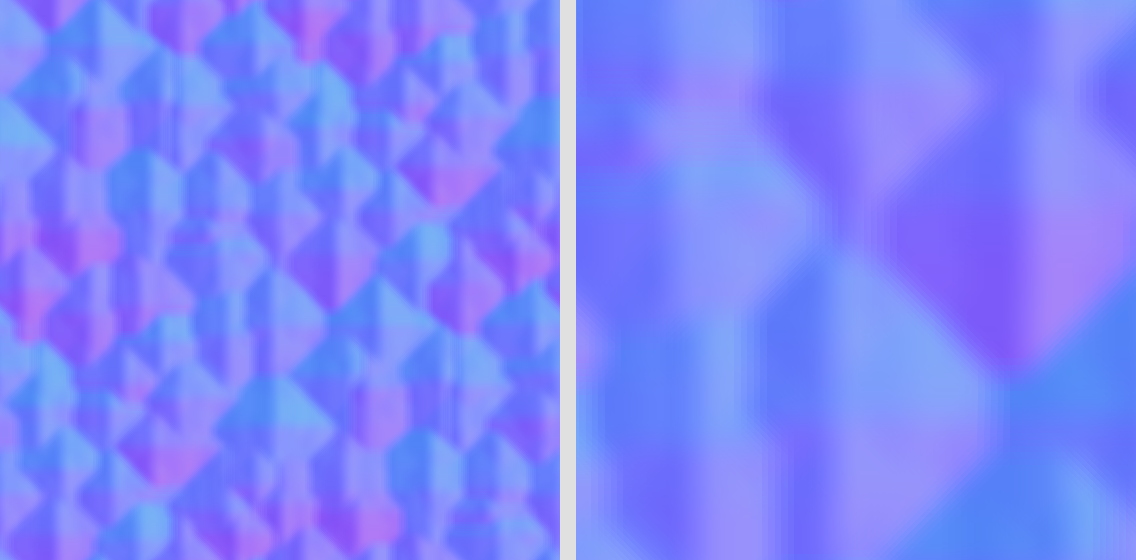
Left: the whole. Right: its middle third, enlarged.
This texture map is drawn by a Shadertoy shader. Its source:

```glsl
// Normal map of scattered soft pyramids: a jittered cell grid turned by 45 degrees,
// split by the Chebyshev distance, so every cell is a diamond with four facets.
// Facet slopes of two layers are averaged over a small window to soften the creases.

const float CELLS = 6.0;          // cells per repeat of the turned grid
const float FINE_SCALE = 2.0;     // density of the second layer
const float FINE_WEIGHT = 0.22;   // strength of the second layer
const float SLOPE_X = 0.068;      // left and right facet slope
const float SLOPE_Y = 0.034;      // upper and lower facet slope
const float TILT = 0.068;         // largest vertical lean of a whole cell
const float CREASE = 0.006;       // half width of the ridge lines
const float BLUR = 0.023;         // width of the averaging window
const int TAPS = 6;               // samples per side of the window

// Three random values from an integer cell
vec3 hash3(vec2 cell) {
    uvec3 h = uvec3(ivec3(ivec2(cell), 17)) * uvec3(1597u, 3812u, 7919u);
    uint n = (h.x ^ (h.y + 977u)) * 2654435u + h.z;
    n = (n ^ (n >> 15u)) * 73244475u;
    n = (n ^ (n >> 13u)) * 73244475u;
    n ^= n >> 16u;
    uint m = n * 1664525u + 10139u;
    m ^= m >> 15u;
    uint k = m * 22695477u + 12345u;
    k ^= k >> 14u;
    return vec3(uvec3(n, m, k) & 65535u) / 65535.0;
}

// Turn canvas axes by 45 degrees into grid axes, and back
vec2 toGrid(vec2 p) { return vec2(p.x + p.y, p.y - p.x); }
vec2 toCanvas(vec2 g) { return 0.5 * vec2(g.x - g.y, g.x + g.y); }

// Slope along x and y of the pyramid that owns point p
vec2 pyramidSlope(vec2 p, float cells) {
    vec2 grid = toGrid(p) * cells;
    vec2 home = floor(grid);
    float nearest = 9.0;
    vec2 offset = vec2(0.0);
    float lean = 0.0;
    for (int j = -1; j <= 1; j++) {
        for (int i = -1; i <= 1; i++) {
            vec2 cell = home + vec2(i, j);
            vec3 rnd = hash3(mod(cell, cells) + cells * 5.0);
            vec2 d = grid - cell - rnd.xy;
            float dist = max(abs(d.x), abs(d.y));
            if (dist < nearest) {
                nearest = dist;
                offset = d;
                lean = rnd.z * 2.0 - 1.0;
            }
        }
    }
    vec2 side = clamp(toCanvas(offset) / (cells * CREASE), -1.0, 1.0);
    return side * vec2(SLOPE_X, SLOPE_Y) + vec2(0.0, lean * TILT);
}

void mainImage(out vec4 fragColor, in vec2 fragCoord) {
    vec2 uv = fragCoord / iResolution.xy;

    // Average the slopes around the point
    vec2 slope = vec2(0.0);
    for (int j = 0; j < TAPS; j++) {
        for (int i = 0; i < TAPS; i++) {
            vec2 shift = (vec2(i, j) + 0.5) / float(TAPS) - 0.5;
            vec2 p = uv + shift * BLUR;
            slope += pyramidSlope(p, CELLS);
            slope += FINE_WEIGHT * pyramidSlope(p + 0.37, CELLS * FINE_SCALE);
        }
    }
    slope /= float(TAPS * TAPS);

    // Red and green hold the slope in grid axes, blue the upright part
    vec2 tangent = 2.0 * vec2(slope.x - slope.y, slope.x + slope.y);
    float upright = sqrt(max(1.0 - dot(tangent, tangent), 0.0));
    fragColor = vec4(0.5 + 0.5 * vec3(tangent, upright), 1.0);
}
```
